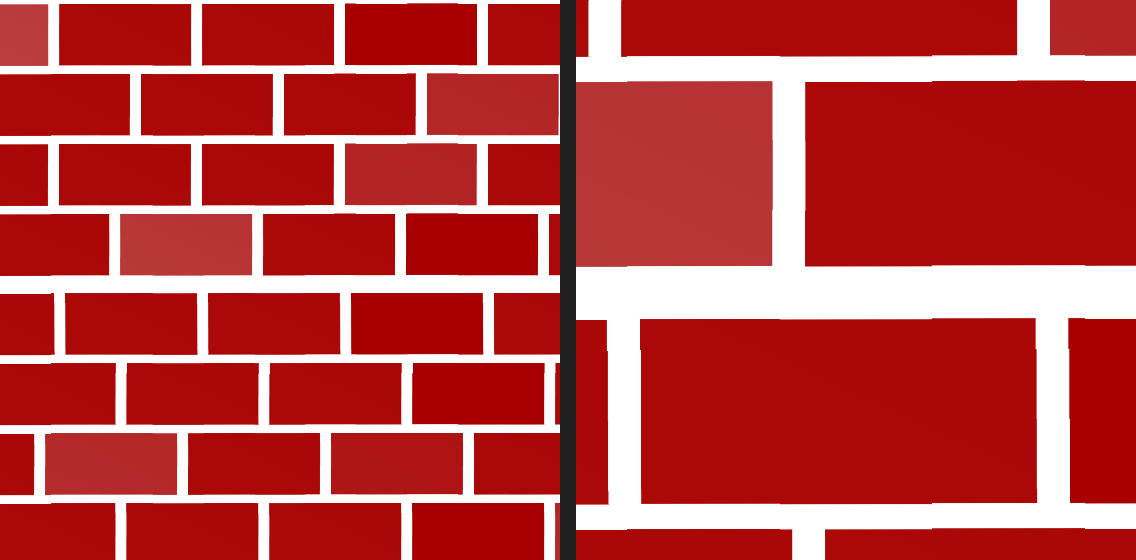
Left, the full canvas; right, a detail of the centre.
Give the GLSL for this pattern, as a Shadertoy shader.

```glsl
// Red brick wall with white mortar, uneven row shifts and a few faded bricks.

float hash(vec2 p) {
    return fract(sin(dot(p, vec2(127.1, 311.7))) * 43758.5453);
}

float boxDistance(vec2 p, vec2 halfSize) {
    vec2 q = abs(p) - halfSize;
    return length(max(q, 0.0)) + min(max(q.x, q.y), 0.0);
}

void mainImage(out vec4 fragColor, in vec2 fragCoord) {
    // Per row, top to bottom: shift, faded column, its fade, fade two columns on
    vec4 rows[8] = vec4[8](
        vec4(0.1055, -1.0, 0.24, 0.03), vec4(0.2513, 2.0, 0.15, 0.03),
        vec4(0.1055,  2.0, 0.14, 0.03), vec4(0.2148, 0.0, 0.21, 0.00),
        vec4(0.1165,  2.0, 0.00, 0.03), vec4(0.2259, 2.0, 0.00, 0.03),
        vec4(0.0807,  0.0, 0.16, 0.08), vec4(0.2259, 3.0, 0.15, 0.03));

    vec2 pitch = vec2(0.2552, 0.125);
    vec2 brickSize = vec2(0.2357, 0.110);
    vec2 uv = fragCoord / iResolution.y;
    vec2 p = vec2(uv.x, 1.0 - uv.y);

    // Slight tilt, stepped edges and a thicker joint at mid height
    p.y += 0.0013 * (p.x - 0.5);
    p.y += 0.0012 * (hash(vec2(floor(p.x * 11.0), 3.0)) - 0.5);
    p.x += 0.0010 * (hash(vec2(floor(p.y * 24.0), 7.0)) - 0.5);
    p.y -= clamp(p.y - 0.5, 0.0, 0.0165);

    // Brick cell
    p.y -= 0.0066;
    float rowIndex = floor(p.y / pitch.y);
    vec4 row = rows[int(clamp(rowIndex, 0.0, 7.0))];
    p.x -= row.x;
    float column = floor(p.x / pitch.x);
    vec2 local = p - vec2(column, rowIndex) * pitch;

    // Brick colour: the third column is deeper unless faded
    float fade = column == 2.0 ? 0.0 : 0.03;
    if (column == row.y) fade = row.z;
    if (column == row.y + 2.0) fade = column == 2.0 ? row.w : 0.03;
    fade *= 1.0 + 0.06 * (local.y / brickSize.y - local.x / brickSize.x);
    vec3 brick = mix(vec3(0.66, 0.0, 0.0), vec3(0.95, 1.0, 1.0), fade);

    // Mortar around a sharp-cornered brick
    float d = boxDistance(local - 0.5 * brickSize, 0.5 * brickSize);
    float pixel = 1.0 / iResolution.y;
    float mortar = smoothstep(-0.6 * pixel, 0.6 * pixel, d);
    fragColor = vec4(mix(brick, vec3(1.0), mortar), 1.0);
}
```
